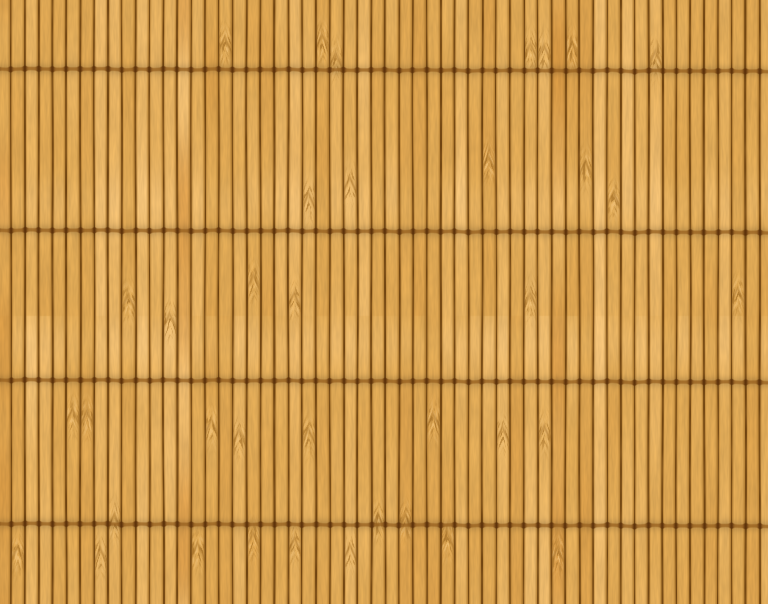
Write a WebGL 1 fragment shader that draws this texture.

```glsl
precision highp float;
// A bamboo blind: narrow upright slats bound by four rows of brown thread.

uniform vec2 u_resolution;

// Layout, as fractions of the canvas or of one slat
const float SLATS = 55.4;
const float SLAT_PHASE = 0.21;
const vec4 THREAD_ROWS = vec4(0.131, 0.369, 0.617, 0.884);
const float THREAD_HALF = 0.0032;
const float SEAM = 0.477;
const float GAP_HALF = 0.055;
const float NODE_ROWS = 5.0;
const float NODE_CHANCE = 0.15;
const float NODE_HALF = 0.026;

// Colours
const vec3 HONEY = vec3(0.87, 0.66, 0.335);
const vec3 PALE = vec3(0.945, 0.755, 0.465);
const vec3 AMBER = vec3(0.81, 0.55, 0.22);
const vec3 EDGE = vec3(0.66, 0.455, 0.17);
const vec3 GAP = vec3(0.43, 0.26, 0.06);
const vec3 THREAD = vec3(0.60, 0.38, 0.12);
const vec3 KNOT = vec3(0.36, 0.19, 0.04);

float hash(vec2 p) {
  p = fract(p * vec2(0.1031, 0.1137));
  p += dot(p, p.yx + 33.33);
  return fract((p.x + p.y) * p.x * 91.7);
}

float gradientDot(vec2 cell, vec2 offset) {
  float angle = 6.2832 * hash(cell + 57.0);
  return dot(vec2(cos(angle), sin(angle)), offset);
}

// Gradient noise, roughly -0.7 to 0.7
float noise(vec2 p) {
  vec2 i = floor(p), f = fract(p);
  vec2 u = f * f * f * (f * (f * 6.0 - 15.0) + 10.0);
  vec2 e = vec2(1.0, 0.0);
  return mix(mix(gradientDot(i, f), gradientDot(i + e, f - e), u.x),
             mix(gradientDot(i + e.yx, f - e.yx), gradientDot(i + 1.0, f - 1.0), u.x), u.y);
}

float bump(float x, float center, float width) {
  float t = (x - center) / width;
  return exp(-t * t);
}

// Wood tone of one slat, with grain and weathering
vec3 slatColor(float id, float across, vec2 uv, float pixelY) {
  float upper = smoothstep(SEAM - pixelY, SEAM + pixelY, uv.y);
  float tone = hash(vec2(id, 3.0)) - 0.5;
  tone += 0.5 * (mix(hash(vec2(id, 11.0)), hash(vec2(id, 17.0)), upper) - 0.5);
  tone += 0.5 * noise(vec2(id * 7.3, uv.y * 5.0));
  float bleached = bump(uv.y, 0.43, 0.05) * (1.0 - upper) + 0.8 * bump(uv.y, 0.665, 0.05);
  tone += 0.45 * bleached + 0.1;

  float x = id * 9.0 + across * 4.0;
  float grain = noise(vec2(x, uv.y * 14.0)) + 0.6 * noise(vec2(x * 2.1, uv.y * 55.0));
  vec3 color = mix(HONEY, PALE, clamp(tone, 0.0, 1.0));
  color = mix(color, AMBER, 0.6 * clamp(-tone, 0.0, 1.0));
  float stain = smoothstep(0.8, 0.95, hash(vec2(id, 29.0)));
  stain *= smoothstep(-0.3, 0.3, noise(vec2(id * 3.7, uv.y * 4.0 + 9.0)));
  return mix(color, AMBER, 0.65 * stain) * (1.0 + 0.07 * grain);
}

// Scattered bamboo nodes: short patches of slanting fibres
vec3 addNode(vec3 color, float id, float across, float y) {
  float row = floor(y * NODE_ROWS);
  vec2 cell = vec2(id, row + 41.0);
  float present = step(hash(cell), NODE_CHANCE);
  float center = (row + mix(0.3, 0.7, hash(cell + 5.0))) / NODE_ROWS;
  float along = (y - center) / NODE_HALF;
  float mask = present * bump(along, 0.0, 1.0);
  float slant = along * 1.6 + 3.0 * abs(across - 0.5);
  float fibre = noise(vec2(across * 4.0 + id * 5.0, slant * 1.8));
  color = mix(color, PALE, mask * smoothstep(0.0, 0.35, fibre) * 0.8);
  color = mix(color, EDGE, mask * smoothstep(0.05, 0.4, -fibre) * 0.75);
  float ring = bump(along + 2.0 * abs(across - 0.45), 0.5, 0.22);
  return mix(color, EDGE, 0.55 * mask * ring);
}

void main() {
  vec2 uv = gl_FragCoord.xy / u_resolution;
  vec2 pixel = 1.0 / u_resolution;

  // Slats, slightly uneven in width
  float x = uv.x * SLATS + SLAT_PHASE;
  x += 0.09 * noise(vec2(x * 0.7, uv.y * 3.0));
  float id = floor(x), across = fract(x);
  float gapId = floor(x + 0.5);
  float gapDist = abs(x - gapId);
  float pixelX = pixel.x * SLATS;

  vec3 color = slatColor(id, across, uv, pixel.y);
  color = addNode(color, id, across, uv.y);

  // Rounded sides, darker on the right, then the dark gaps
  float side = 1.0 - smoothstep(0.05, 0.2, across);
  side = max(0.7 * side, smoothstep(0.74, 0.97, across));
  color = mix(color, EDGE, 0.8 * side);
  float gapHalf = GAP_HALF * (0.8 + 0.5 * hash(vec2(gapId, 71.0)));
  float gap = 1.0 - smoothstep(gapHalf - 0.5 * pixelX, gapHalf + 0.5 * pixelX, gapDist);
  float depth = 0.85 + 0.3 * noise(vec2(gapId * 2.7, uv.y * 30.0));
  color = mix(color, GAP, clamp(gap * depth, 0.0, 1.0));

  // Threads, thin over each slat and knotted in each gap
  float threadY = uv.y + 0.004 * (uv.x - 0.5) + 0.003 * noise(vec2(x * 0.6, 4.0));
  vec4 rows = abs(threadY - THREAD_ROWS);
  float rowDist = min(min(rows.x, rows.y), min(rows.z, rows.w));
  float pinch = bump(gapDist, 0.0, 0.17);
  float threadHalf = THREAD_HALF * (0.85 + 0.7 * pinch);
  float thread = 1.0 - smoothstep(threadHalf - pixel.y, threadHalf + pixel.y, rowDist);
  color *= 1.0 - 0.14 * bump(rowDist, 0.0, 0.009);
  color = mix(color, mix(THREAD, KNOT, pinch), thread * mix(0.72, 0.92, pinch));

  gl_FragColor = vec4(color, 1.0);
}
```
